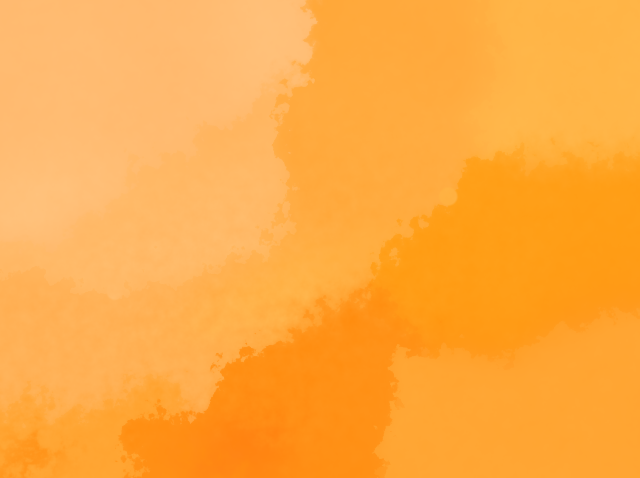
A Shadertoy shader for this background:

```glsl
const float ASPECT = 1.338;

vec2 hashGradient(vec2 cell) {
    vec3 q = fract(vec3(cell.xyx) * vec3(0.1031, 0.1030, 0.0973));
    q += dot(q, q.yzx + 33.33);
    return fract((q.xx + q.yz) * q.zy) * 2.0 - 1.0;
}

float gradientNoise(vec2 p) {
    vec2 i = floor(p), f = p - i;
    vec2 u = f * f * f * (f * (f * 6.0 - 15.0) + 10.0);
    vec2 e = vec2(1.0, 0.0);
    float low = mix(dot(hashGradient(i), f), dot(hashGradient(i + e), f - e), u.x);
    float high = mix(dot(hashGradient(i + e.yx), f - e.yx),
                     dot(hashGradient(i + 1.0), f - 1.0), u.x);
    return mix(low, high, u.y);
}

float fbm(vec2 p, int octaves) {
    float sum = 0.0, gain = 0.6;
    for (int i = 0; i < octaves; i++) {
        sum += gain * gradientNoise(p);
        p = mat2(1.6, 1.2, -1.2, 1.6) * p + 7.3;
        gain *= 0.55;
    }
    return sum;
}

// Signed distance to an eight-cornered outline, negative inside
float sdOutline(vec2 p, vec2 v[8]) {
    float d = dot(p - v[0], p - v[0]), side = 1.0;
    for (int i = 0, j = 7; i < 8; j = i, i++) {
        vec2 e = v[j] - v[i], w = p - v[i];
        vec2 b = w - e * clamp(dot(w, e) / dot(e, e), 0.0, 1.0);
        d = min(d, dot(b, b));
        bvec3 c = bvec3(p.y >= v[i].y, p.y < v[j].y, e.x * w.y > e.y * w.x);
        if (all(c) || all(not(c))) side = -side;
    }
    return side * sqrt(d);
}

float glow(vec2 p, vec2 center, vec2 radius, float angle) {
    float c = cos(angle), s = sin(angle);
    vec2 q = mat2(c, -s, s, c) * (p - center) / radius;
    return exp(-dot(q, q));
}

// Pigment with a ragged, flecked rim over a softer bleed
vec3 wash(vec3 under, vec3 pigment, float d, float ragged, float softness) {
    float aa = 1.5 / iResolution.y;
    float rim = smoothstep(0.002 + aa, -0.002 - aa, d + ragged);
    float bleed = smoothstep(softness, -softness, d + 0.5 * ragged);
    return mix(under, pigment, mix(rim, bleed, clamp(softness * 13.0, 0.25, 0.82)));
}

vec3 fringe(vec3 under, vec3 tint, float d, float amount) {
    return mix(under, tint, amount * exp(-max(d, 0.0) * 14.0));
}

vec3 drop(vec3 under, vec3 tint, vec2 p, vec2 center, float radius) {
    float aa = 1.5 / iResolution.y;
    return mix(under, tint, smoothstep(radius + aa, radius - aa, length(p - center)));
}

void mainImage(out vec4 fragColor, in vec2 fragCoord) {
    vec2 p = fragCoord / iResolution.xy * vec2(ASPECT, 1.0);
    float cloud = fbm(p * 3.5 + 2.0, 4);
    float speckle = fbm(p * 32.0 + 11.0, 4);
    float ragged = 0.09 * fbm(p * 9.0 + 5.0, 5) + 0.08 * speckle;

    vec3 orange = vec3(1.0, 0.668, 0.245);
    vec3 apricot = vec3(1.0, 0.692, 0.335);
    vec3 peach = vec3(1.0, 0.726, 0.405);
    vec3 palePeach = vec3(1.0, 0.730, 0.438);
    vec3 cream = vec3(1.0, 0.762, 0.488);
    vec3 gold = vec3(1.0, 0.710, 0.280);
    vec3 amber = vec3(1.0, 0.622, 0.090);
    vec3 deep = vec3(1.0, 0.565, 0.083);
    vec3 ember = vec3(1.0, 0.500, 0.065);
    vec3 tangerine = vec3(1.0, 0.648, 0.200);

    // Ground tones, darker and worn at the lower left
    vec3 color = mix(apricot, orange, smoothstep(0.3, 0.75, p.x));
    float d = p.y - 0.15 + 0.3 * cloud * smoothstep(0.0, 0.3, p.x);
    color = wash(color, tangerine, d, 2.0 * ragged, 0.06);

    // Upper right gold
    d = sdOutline(p, vec2[8](vec2(0.99, 1.3), vec2(1.7, 1.3), vec2(1.7, 0.60),
        vec2(1.2, 0.62), vec2(1.0, 0.66), vec2(0.99, 0.75), vec2(1.05, 0.85), vec2(1.0, 0.95)));
    color = wash(color, gold, d, ragged, 0.065);

    // Peach field and its paler upper part
    d = sdOutline(p, vec2[8](vec2(-0.3, 1.3), vec2(0.64, 1.3), vec2(0.652, 0.89),
        vec2(0.585, 0.80), vec2(0.60, 0.65), vec2(0.555, 0.47), vec2(0.25, 0.395), vec2(-0.3, 0.46)));
    color = fringe(color, tangerine, d, 0.8 * smoothstep(0.5, 0.75, p.y));
    color = wash(color, peach, d, ragged, mix(0.032, 0.02, smoothstep(0.65, 0.85, p.y)));
    d = sdOutline(p, vec2[8](vec2(-0.3, 1.3), vec2(0.64, 1.3), vec2(0.65, 0.90),
        vec2(0.57, 0.82), vec2(0.44, 0.72), vec2(0.30, 0.65), vec2(0.15, 0.50), vec2(-0.3, 0.47)));
    color = fringe(color, apricot, d, 0.65 * glow(p, vec2(0.47, 0.70), vec2(0.20, 0.13), 0.4));
    color = wash(color, palePeach, d, ragged, 0.04);
    float light = glow(p, vec2(0.57, 0.93), vec2(0.13, 0.18), 0.0)
                + glow(p, vec2(0.05, 0.57), vec2(0.24, 0.10), 0.3);
    color = mix(color, cream, 0.75 * light * smoothstep(0.02, -0.03, d + ragged));

    // Lit diagonal through the centre
    float band = glow(p + ragged, vec2(0.63, 0.405), vec2(0.25, 0.065), 0.35);
    color = mix(color, vec3(1.0, 0.705, 0.28), 0.8 * band);

    // Amber on the right
    d = sdOutline(p, vec2[8](vec2(0.975, 0.67), vec2(1.7, 0.66), vec2(1.7, 0.30),
        vec2(1.3, 0.30), vec2(0.94, 0.22), vec2(0.76, 0.34), vec2(0.78, 0.45), vec2(0.93, 0.57)));
    color = wash(color, amber, d, ragged, mix(0.03, 0.065, smoothstep(0.95, 1.15, p.x)));

    // Deep orange at the bottom
    d = sdOutline(p, vec2[8](vec2(0.77, 0.40), vec2(0.90, 0.28), vec2(0.84, 0.16),
        vec2(0.76, -0.3), vec2(0.25, -0.3), vec2(0.28, 0.12), vec2(0.40, 0.14), vec2(0.47, 0.24)));
    float openEdge = smoothstep(0.5, 0.65, p.x) * smoothstep(0.22, 0.3, p.y);
    color = wash(color, deep, d, ragged, mix(0.022, 0.055, openEdge));
    float heat = glow(p + ragged, vec2(0.50, 0.05), vec2(0.11, 0.09), 0.2);
    color = mix(color, ember, 0.8 * heat);
    color = mix(color, deep, 0.8 * glow(p + 2.0 * ragged, vec2(0.04, 0.02), vec2(0.06, 0.05), 0.0));

    // Lower right tangerine with a darker rim above
    d = sdOutline(p, vec2[8](vec2(0.84, 0.25), vec2(0.96, 0.26), vec2(1.08, 0.24),
        vec2(1.2, 0.32), vec2(1.7, 0.45), vec2(1.7, -0.3), vec2(0.70, -0.3), vec2(0.81, 0.10)));
    color = fringe(color, deep, d, 0.6);
    color = wash(color, tangerine, d, ragged, mix(0.025, 0.05, smoothstep(0.85, 1.0, p.x)));

    // Paint drops and mottling
    color = drop(color, vec3(1.0, 0.69, 0.25), p, vec2(0.937, 0.589), 0.019);
    color = drop(color, peach, p, vec2(0.24, 0.39), 0.017);
    float worn = glow(p, vec2(0.42, 0.36), vec2(0.55, 0.26), 0.3);
    color += vec3(0.0, 0.018, 0.028) * cloud;
    color += vec3(0.0, 0.035, 0.06) * speckle * (0.2 + worn);
    fragColor = vec4(clamp(color, 0.0, 1.0), 1.0);
}
```
